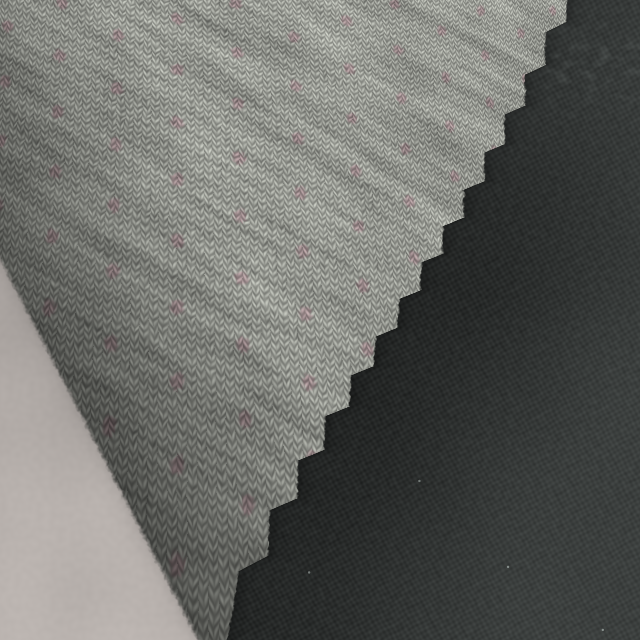
A Shadertoy shader for this texture:

```glsl
// A pinked swatch of grey melange knit with rose flecks lies over dark woven cloth,
// folding away from a pale fabric at the lower left. The knit is a warped lattice of
// chevron stitches; its yarn, fuzz and lint come from gradient noise and hashes.

const float PI = 3.14159265;
const vec3 KNIT_TINT = vec3(0.985, 1.0, 0.955);
const vec3 ROSE_TINT = vec3(1.03, 0.89, 0.91);
const vec3 DARK_TINT = vec3(0.96, 1.02, 1.0);
const vec3 PALE = vec3(0.69, 0.665, 0.65);
const vec2 STITCHES = vec2(7.0, 9.0);    // wales and courses per fleck cell
const vec2 FLECK_ORIGIN = vec2(0.277, 0.753);
const float COURSE_SLOPE = 0.57;         // courses fall toward the right
const float CHEVRON = 1.45;              // steepness of the stitch arms
const float STITCH_CONTRAST = 0.19;
const float TOOTH_ORIGIN = 0.603;
const float TOOTH_RAMP = 0.77;           // share of a tooth before it steps out
const float WEAVE_FREQ = 135.0;

float hash(vec2 p) {
    vec3 q = fract(vec3(p.xyx) * 0.1031);
    q += dot(q, q.yzx + 33.33);
    return fract((q.x + q.y) * q.z);
}

float gradNoise(vec2 p) {
    vec2 i = floor(p), f = fract(p);
    vec2 u = f * f * f * (f * (f * 6.0 - 15.0) + 10.0);
    vec4 v;
    for (int k = 0; k < 4; k++) {
        vec2 o = vec2(k & 1, k >> 1);
        float a = 2.0 * PI * hash(i + o);
        v[k] = dot(vec2(cos(a), sin(a)), f - o);
    }
    return mix(mix(v.x, v.y, u.x), mix(v.z, v.w, u.x), u.y);
}

// Straight-ish line through the tooth tips
float tipLine(float y) {
    return 0.355 + 0.546 * y - 0.011 * sin(2.0 * PI * y);
}

// Horizontal position of the pinked edge; teeth widen toward the bottom
float pinkedEdge(float y) {
    float q = y - TOOTH_ORIGIN;
    float f = fract(q * (17.6 + 0.9 * q - 10.5 * q * q));
    float depth = mix(0.045, 0.032, smoothstep(0.15, 0.5, y));
    float ramp = clamp((f - TOOTH_RAMP) / (1.0 - TOOTH_RAMP), 0.0, 1.0);
    return tipLine(y) + depth * (ramp - f);
}

// Position in fleck cells: x counts columns, y counts rows upward
vec2 knitSpace(vec2 p) {
    float u = p.x - FLECK_ORIGIN.x;
    u *= 1.0 + 0.22 * (p.y - 0.72);
    float t = FLECK_ORIGIN.y - p.y - COURSE_SLOPE * (p.x - 0.374);
    return vec2(u * (10.2 + 7.0 * u * u), -t * (11.6 - 4.2 * t));
}

vec3 knit(vec2 p, float foldDist) {
    vec2 cell = knitSpace(p);
    vec2 s = cell * STITCHES;
    s += 0.22 * vec2(gradNoise(s * 0.6), gradNoise(s * 0.6 + 40.0));

    // Chevron arms with dark gaps between the wales
    float x = fract(s.x) - 0.5;
    float arm = s.y - CHEVRON * abs(x) - 0.45 * x;
    float yarn = 0.5 + 0.5 * cos(2.0 * PI * arm);
    float round_ = 0.45 + 0.55 * abs(sin(2.0 * PI * x));
    float stitch = yarn * round_ - 0.36;

    // Melange streaks along the courses, broad folds, single pale fibres
    float streak = gradNoise(vec2(cell.x * 0.55, cell.y * 3.2));
    streak += 0.7 * gradNoise(vec2(cell.x * 1.3, cell.y * 8.0) + 17.0);
    float broad = gradNoise(vec2(cell.x * 0.3, cell.y * 1.1) + 5.0);
    float fibre = gradNoise(vec2(s.x * 1.5, arm * 2.0) + 70.0);

    float light = 0.34 + 0.205 * smoothstep(0.0, 0.36, foldDist) + 0.045 * p.y;
    light *= 1.0 - 0.15 * exp(-max(foldDist, 0.0) / 0.02);
    float tone = light * (1.0 + 0.17 * streak + 0.12 * broad);
    tone += light * (2.0 * STITCH_CONTRAST * stitch + 0.18 * fibre);

    // Rose flecks on the cell corners
    vec2 c = fract(cell + 0.5) - 0.5;
    c.x -= 0.35 * c.y;
    float fleck = 1.0 - smoothstep(0.6, 1.25, length(c / vec2(0.1, 0.13)) + 0.5 * fibre);
    return tone * mix(KNIT_TINT, ROSE_TINT * 0.96, fleck * 0.85);
}

vec3 darkCloth(vec2 p, float edgeDist) {
    float d = (p.x - tipLine(p.y)) * 0.87;
    float tone = mix(0.15, 0.245, smoothstep(0.0, 0.42, d));
    tone += 0.065 * smoothstep(0.5, 1.0, p.y);
    vec2 w = mat2(0.88, -0.48, 0.48, 0.88) * p * WEAVE_FREQ;
    w += 0.3 * vec2(gradNoise(w * 0.3), gradNoise(w * 0.3 + 9.0));
    tone += 0.026 * sin(PI * (w.x + w.y)) * sin(PI * (w.x - w.y));
    tone += 0.03 * gradNoise(w * 0.8) + 0.012 * gradNoise(p * 6.0);
    // Dusty rub near the top and sparse lint
    float rub = exp(-dot((p - vec2(0.93, 0.9)) * vec2(7.0, 16.0), (p - vec2(0.93, 0.9)) * vec2(7.0, 16.0)));
    tone += 0.11 * rub * max(gradNoise(p * vec2(45.0, 75.0)), 0.0);
    vec2 g = p * 22.0, id = floor(g);
    vec2 spot = fract(g) - 0.2 - 0.6 * vec2(hash(id + 3.0), hash(id + 8.0));
    tone += 0.3 * step(0.96, hash(id)) * (1.0 - smoothstep(0.02, 0.06, length(spot)));
    tone *= 1.0 - 0.3 * exp(-max(edgeDist, 0.0) / 0.013);
    return tone * DARK_TINT;
}

void mainImage(out vec4 fragColor, in vec2 fragCoord) {
    vec2 p = fragCoord / iResolution.y;
    float px = 1.0 / iResolution.y;
    float fuzz = 0.003 * gradNoise(p * 110.0) + 0.002 * gradNoise(p * 230.0);
    float foldDist = (p.x - 0.31 + 0.52 * p.y) * 0.887 + fuzz;
    float edgeDist = p.x - pinkedEdge(p.y + fuzz * 0.5) + fuzz;

    // Pale fabric, then knit, then dark cloth beyond the teeth
    vec3 pale = PALE * (0.97 + 0.09 * smoothstep(0.6, 0.0, p.y) + 0.06 * gradNoise(p * 7.0));
    pale *= 1.0 + 0.02 * gradNoise(p * 90.0) - 0.1 * exp(min(foldDist, 0.0) / 0.012);
    vec3 col = mix(pale, knit(p, foldDist), smoothstep(-0.003 - px, 0.003 + px, foldDist));
    col = mix(col, darkCloth(p, edgeDist), smoothstep(-1.2 * px, 1.2 * px, edgeDist));
    fragColor = vec4(clamp(col, 0.0, 1.0), 1.0);
}
```
